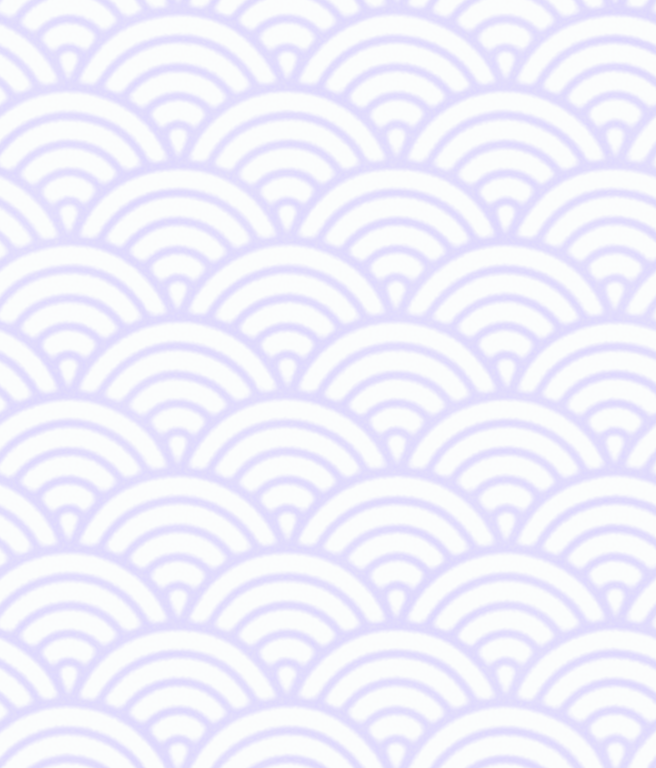
Reproduce this pattern procedurally as a Shadertoy shader.

```glsl
// Overlapping scallop waves in soft lavender ink on white paper.
#define REPEATS 3.0
#define ROW_STEP 0.3515
#define ORIGIN vec2(0.814, 0.048)
#define RADIUS 0.511
#define RING_GAP 0.130
#define RING_SHRINK 0.111
#define RIM_WIDTH 0.0225
#define RING_WIDTH 0.019
#define SOFTNESS 0.015
#define FILLET 0.035
#define PAPER vec3(0.984, 0.990, 0.991)
#define INK vec3(0.882, 0.862, 0.990)

vec2 hashGradient(vec2 cell) {
    vec3 h = fract(cell.xyx * vec3(0.1031, 0.1030, 0.0973));
    h += dot(h, h.yzx + 33.33);
    return 2.0 * fract((h.xx + h.yz) * h.zy) - 1.0;
}

float gradientNoise(vec2 p) {
    vec2 i = floor(p), f = fract(p);
    vec2 u = f * f * f * (f * (f * 6.0 - 15.0) + 10.0);
    vec2 e = vec2(0.0, 1.0);
    float a = dot(hashGradient(i), f);
    float b = dot(hashGradient(i + e.yx), f - e.yx);
    float c = dot(hashGradient(i + e.xy), f - e.xy);
    float d = dot(hashGradient(i + e.yy), f - e.yy);
    return mix(mix(a, b, u.x), mix(c, d, u.x), u.y);
}

float smoothMin(float a, float b, float k) {
    float h = max(k - abs(a - b), 0.0) / k;
    return min(a, b) - 0.25 * h * h * k;
}

// Arches inside one scale; p is measured down from its crest.
float innerRings(vec2 p) {
    float dist = 1.0;
    for (int k = 1; k <= 4; k++) {
        float n = float(k);
        float radius = RADIUS - n * RING_SHRINK;
        vec2 q = p - vec2(0.0, n * RING_GAP + radius);
        q.y = min(q.y, 0.0);
        dist = min(dist, abs(length(q) - radius) - RING_WIDTH);
    }
    return dist;
}

// Layer one scale over the line distance found so far.
float addScale(float dist, vec2 p) {
    float d = length(p - vec2(0.0, RADIUS)) - RADIUS;
    float rim = abs(d) - RIM_WIDTH;
    return smoothMin(d < 0.0 ? innerRings(p) : dist, rim, FILLET);
}

// Rows are painted from the back (upper) to the front (lower).
float waveLines(vec2 p) {
    p -= ORIGIN;
    float row = floor(p.y / ROW_STEP);
    float dist = 1.0;
    for (int j = -1; j <= 1; j++) {
        float n = row + float(j);
        float x = fract(p.x - 0.5 * mod(n, 2.0) + 0.5) - 0.5;
        float y = p.y - n * ROW_STEP;
        float neighbour = x < 0.0 ? x + 1.0 : x - 1.0;
        dist = addScale(dist, vec2(neighbour, y));
        dist = addScale(dist, vec2(x, y));
    }
    return dist;
}

void mainImage(out vec4 fragColor, in vec2 fragCoord) {
    float unit = REPEATS / iResolution.x;
    vec2 p = vec2(fragCoord.x, iResolution.y - fragCoord.y) * unit;

    // Hand-drawn drift and ragged ink edges
    vec2 drift = vec2(gradientNoise(p * 3.1), gradientNoise(p * 3.1 + 47.0));
    float grain = gradientNoise(p * 64.0);
    float fineGrain = gradientNoise(p * 41.0 + 19.0);
    float dist = waveLines(p + 0.009 * drift) + 0.006 * fineGrain + 0.004 * grain;

    // Soft coverage with speckled, uneven density
    float blur = max(SOFTNESS, unit);
    float coverage = 1.0 - smoothstep(-blur, blur, dist);
    float density = 0.97 + 0.22 * grain + 0.16 * fineGrain
                  + 0.16 * gradientNoise(p * 2.3 + 8.0);
    vec3 color = mix(PAPER, INK, coverage * density);
    color += 0.004 * grain;
    fragColor = vec4(clamp(color, 0.0, 1.0), 1.0);
}
```
